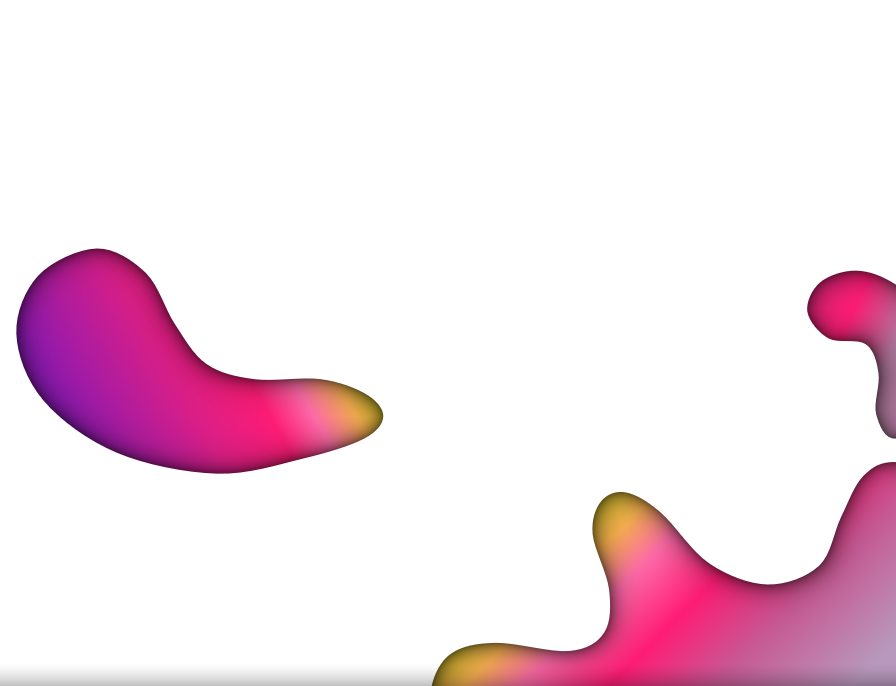
A Shadertoy shader for this background:

```glsl
// Glossy liquid blobs on white: closed Catmull-Rom outlines are traced into
// signed distances, filled with slanted colour ramps and darkened at the rim.
// A soft grey shade lies along the bottom of the canvas.

const vec3 HOT_PINK = vec3(1.0, 0.11, 0.46);
const vec3 PINK = vec3(1.0, 0.42, 0.66);
const vec3 ORANGE = vec3(0.97, 0.69, 0.31);
const vec3 GOLD = vec3(0.76, 0.70, 0.14);

// Adds the spline arc from b to c to a field of (squared distance, sign)
void traceArc(inout vec2 field, vec2 p, vec2 a, vec2 b, vec2 c, vec2 d) {
    vec2 prev = b;
    for (int k = 1; k <= 8; k++) {
        float t = float(k) / 8.0;
        vec2 next = b + 0.5 * t * (c - a + t * (2.0 * a - 5.0 * b + 4.0 * c - d
                  + t * (3.0 * (b - c) + d - a)));
        vec2 e = next - prev, w = p - prev;
        vec2 gap = w - e * clamp(dot(w, e) / dot(e, e), 0.0, 1.0);
        field.x = min(field.x, dot(gap, gap));
        if ((prev.y > p.y) != (next.y > p.y) && w.x < w.y * e.x / e.y)
            field.y = -field.y;
        prev = next;
    }
}

float signedDistance(vec2 field) {
    return field.y * sqrt(field.x);
}

// Lays a blob over the canvas with a dark inner rim and a smooth edge
vec3 paintBlob(vec3 under, vec3 fill, float dist, float pixel) {
    fill *= 1.0 - 0.55 * exp(min(dist, 0.0) / 0.085);
    return mix(under, fill, clamp(0.5 - dist / pixel, 0.0, 1.0));
}

float leftBlob(vec2 p) {
    vec2 knots[15] = vec2[15](
        vec2(0.14, 2.86), vec2(0.33, 2.36), vec2(0.83, 2.13), vec2(1.25, 2.34),
        vec2(1.50, 2.78), vec2(1.77, 3.12), vec2(2.18, 3.25), vec2(2.75, 3.25),
        vec2(3.14, 3.38), vec2(3.285, 3.57), vec2(3.12, 3.76), vec2(2.60, 3.93),
        vec2(1.86, 4.06), vec2(1.00, 3.88), vec2(0.37, 3.43));
    vec2 field = vec2(1e5, 1.0);
    for (int i = 0; i < 15; i++)
        traceArc(field, p, knots[i], knots[(i + 1) % 15],
                 knots[(i + 2) % 15], knots[(i + 3) % 15]);
    return signedDistance(field);
}

float rightBlob(vec2 p) {
    vec2 knots[11] = vec2[11](
        vec2(6.92, 2.67), vec2(7.03, 2.42), vec2(7.34, 2.32), vec2(7.68, 2.44),
        vec2(8.10, 2.80), vec2(8.10, 3.50), vec2(7.68, 3.76), vec2(7.51, 3.55),
        vec2(7.53, 3.20), vec2(7.42, 2.95), vec2(7.10, 2.90));
    vec2 field = vec2(1e5, 1.0);
    for (int i = 0; i < 11; i++)
        traceArc(field, p, knots[i], knots[(i + 1) % 11],
                 knots[(i + 2) % 11], knots[(i + 3) % 11]);
    return signedDistance(field);
}

float cornerBlob(vec2 p) {
    vec2 knots[20] = vec2[20](
        vec2(3.70, 5.88), vec2(3.87, 5.60), vec2(4.25, 5.51), vec2(4.88, 5.58),
        vec2(5.18, 5.42), vec2(5.22, 5.05), vec2(5.08, 4.58), vec2(5.15, 4.30),
        vec2(5.36, 4.22), vec2(5.66, 4.39), vec2(6.08, 4.83), vec2(6.58, 5.01),
        vec2(7.02, 4.85), vec2(7.21, 4.43), vec2(7.40, 4.08), vec2(7.68, 3.96),
        vec2(8.20, 4.10), vec2(8.60, 6.90), vec2(4.20, 6.80), vec2(3.72, 6.25));
    vec2 field = vec2(1e5, 1.0);
    for (int i = 0; i < 20; i++)
        traceArc(field, p, knots[i], knots[(i + 1) % 20],
                 knots[(i + 2) % 20], knots[(i + 3) % 20]);
    return signedDistance(field);
}

float ramp(float from, float to, float s) {
    return clamp((s - from) / (to - from), 0.0, 1.0);
}

// Purple at the left through pink to a gold tip
vec3 leftFill(vec2 p) {
    float s = p.x - 0.55 * (p.y - 3.5);
    vec3 c = mix(vec3(0.54, 0.10, 0.70), vec3(0.86, 0.12, 0.53), ramp(0.5, 1.65, s));
    c = mix(c, HOT_PINK, ramp(1.65, 2.28, s));
    c = mix(c, PINK, ramp(2.28, 2.65, s));
    c = mix(c, ORANGE, ramp(2.65, 3.02, s));
    return mix(c, GOLD, ramp(3.02, 3.28, s));
}

// Rose to hot pink to dusty mauve
vec3 rightFill(vec2 p) {
    float s = p.x + 0.5 * p.y;
    vec3 c = mix(vec3(0.86, 0.14, 0.46), HOT_PINK, ramp(8.2, 8.64, s));
    return mix(c, vec3(0.69, 0.47, 0.61), ramp(8.64, 9.15, s));
}

// Gold lobes at the upper left fading to pale mauve in the corner
vec3 cornerFill(vec2 p) {
    float s = p.x + p.y;
    vec3 c = mix(GOLD, ORANGE, ramp(9.4, 9.85, s));
    c = mix(c, PINK, ramp(9.85, 10.35, s));
    c = mix(c, HOT_PINK, ramp(10.35, 11.1, s));
    c = mix(c, vec3(0.78, 0.35, 0.58), ramp(11.1, 12.0, s));
    return mix(c, vec3(0.72, 0.60, 0.74), ramp(12.0, 13.2, s));
}

void mainImage(out vec4 fragColor, in vec2 fragCoord) {
    // The canvas is 5.88 units high, measured downwards from the top
    float pixel = 5.88 / iResolution.y;
    vec2 p = vec2(fragCoord.x, iResolution.y - fragCoord.y) * pixel;
    vec3 color = vec3(1.0);
    color = paintBlob(color, leftFill(p), leftBlob(p), pixel);
    color = paintBlob(color, rightFill(p), rightBlob(p), pixel);
    color = paintBlob(color, cornerFill(p), cornerBlob(p), pixel);
    color *= 1.0 - 0.25 * pow(ramp(5.68, 5.88, p.y), 1.5);
    fragColor = vec4(color, 1.0);
}
```
